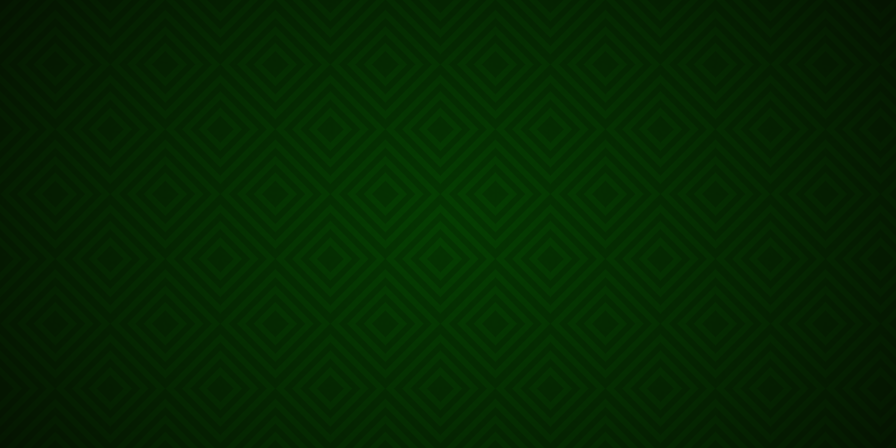
A Shadertoy shader for this pattern:

```glsl
// Tone-on-tone green lattice of nested diamonds under a soft oval vignette.
// Two interleaved rectangular grids give the taxicab distance to the nearest
// diamond centre; that distance is cut into rings, then lit and lightly grained.

const vec2 CELL = vec2(0.2456, 0.2894);          // repeat size, canvas heights
const vec2 LATTICE_ORIGIN = vec2(-0.017, -0.078); // a diamond near the middle
const float CORE_RADIUS = 0.245;                 // in half cell widths
const float RING_PERIOD = 0.30;

vec2 hashGradient(vec2 p) {
    vec3 q = fract(p.xyx * vec3(0.1031, 0.1030, 0.0973));
    q += dot(q, q.yzx + 33.33);
    float angle = 6.2832 * fract((q.x + q.y) * q.z);
    return vec2(cos(angle), sin(angle));
}

float gradientNoise(vec2 p) {
    vec2 i = floor(p), f = p - i;
    vec2 u = f * f * f * (f * (f * 6.0 - 15.0) + 10.0);
    vec2 e = vec2(1.0, 0.0);
    float low = mix(dot(hashGradient(i), f),
                    dot(hashGradient(i + e), f - e), u.x);
    float high = mix(dot(hashGradient(i + e.yx), f - e.yx),
                     dot(hashGradient(i + 1.0), f - 1.0), u.x);
    return mix(low, high, u.y);
}

// Taxicab distance to the nearest point of a rectangular grid
float gridDistance(vec2 p, vec2 cell) {
    vec2 q = abs(p - cell * floor(p / cell + 0.5));
    return q.x + q.y;
}

float diamondDistance(vec2 p, vec2 cell) {
    return min(gridDistance(p, cell), gridDistance(p - 0.5 * cell, cell));
}

// 1 on dark rings, 0 on the light core and light rings
float darkRings(float radius, float coreRadius, float period, float blur) {
    float phase = max((radius - coreRadius) / period, -0.25);
    float fromBandCentre = abs(fract(phase + 0.25) - 0.5);
    float w = blur / period;
    return smoothstep(-w, w, fromBandCentre - 0.25);
}

void mainImage(out vec4 fragColor, in vec2 fragCoord) {
    vec2 p = (fragCoord - 0.5 * iResolution.xy) / iResolution.y;
    float pixel = 1.0 / iResolution.y;

    // Nested diamonds
    float halfWidth = 0.5 * CELL.x;
    float radius = diamondDistance(p - LATTICE_ORIGIN, CELL) / halfWidth;
    float rings = darkRings(radius, CORE_RADIUS, RING_PERIOD, pixel / halfWidth);

    // Oval vignette and faint fabric grain
    float falloff = length(p * vec2(1.0, 1.3));
    float green = 0.222 - 0.112 * pow(falloff, 1.2);
    green *= mix(1.09, 0.90, rings);
    green *= 1.0 + 0.035 * gradientNoise(p * 110.0);

    fragColor = vec4(0.018, max(green, 0.0), 0.003, 1.0);
}
```
